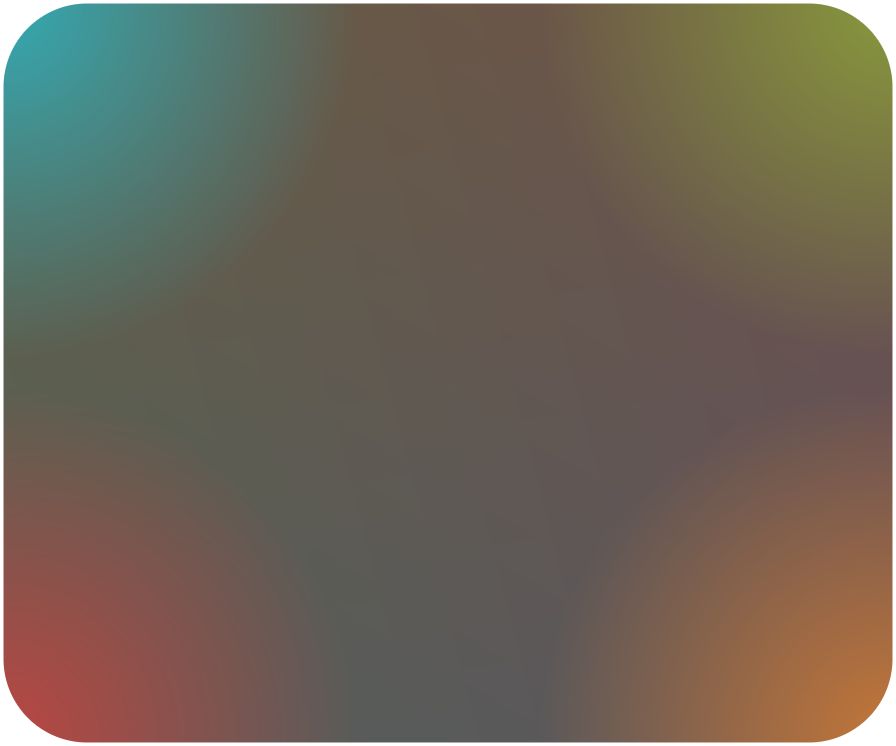
A WebGL 1 fragment shader for this background:

```glsl
precision highp float;
// A rounded card on white: a muted brown field, tinted softly toward each side,
// with a coloured radial glow fading out from every corner.
// The card is a rounded-box distance; each glow is a linear falloff by distance.

uniform vec2 u_resolution;

float roundedBox(vec2 p, vec2 halfSize, float radius) {
  vec2 d = abs(p) - halfSize + radius;
  return length(max(d, 0.0)) + min(max(d.x, d.y), 0.0) - radius;
}

// Blends a glow over the base, strongest at its centre.
vec3 addGlow(vec3 base, vec3 glow, vec2 p, vec2 centre) {
  float strength = max(1.0 - distance(p, centre) / 0.475, 0.0);
  return mix(base, glow, strength);
}

void main() {
  // Centred coordinates, one unit per canvas height
  vec2 p = (gl_FragCoord.xy - 0.5 * u_resolution) / u_resolution.y;
  vec2 halfCard = 0.5 * u_resolution / u_resolution.y - 0.0047;
  vec2 side = p / halfCard;

  // Muted field: green to mauve across, slate to brown upward
  vec3 color = vec3(0.380, 0.347, 0.318);
  color += side.x * vec3(0.022, -0.028, 0.006);
  color += side.y * vec3(0.031, -0.006, -0.036);

  // Corner glows: teal, olive, red, orange
  color = addGlow(color, vec3(0.200, 0.665, 0.705), p, halfCard * vec2(-1.0, 1.0));
  color = addGlow(color, vec3(0.530, 0.600, 0.235), p, halfCard);
  color = addGlow(color, vec3(0.735, 0.270, 0.255), p, -halfCard);
  color = addGlow(color, vec3(0.770, 0.465, 0.215), p, halfCard * vec2(1.0, -1.0));

  // Smooth card edge over the white surround
  float edge = roundedBox(p, halfCard, 0.112);
  float cover = clamp(0.5 - edge * u_resolution.y, 0.0, 1.0);
  gl_FragColor = vec4(mix(vec3(1.0), color, cover), 1.0);
}
```
